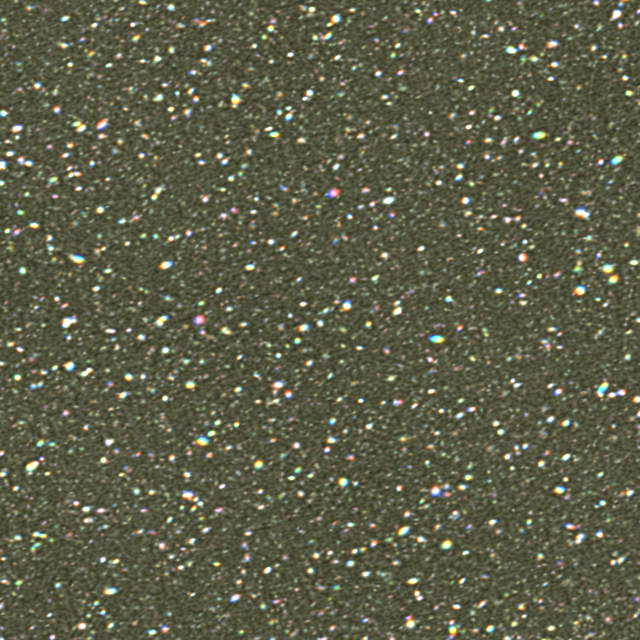
A Shadertoy shader for this texture:

```glsl
// Olive-grey glitter surface: fine grain scattered with tiny tinted sparkles.

const float TAU = 6.2832;
const vec3 OLIVE = vec3(0.314, 0.320, 0.232);
const vec3 GRAIN_TINT = vec3(1.0, 1.0, 0.95);
const float TILT = 0.3;

vec3 hash3(vec2 p) {
    vec3 q = fract(p.xyx * vec3(0.1031, 0.1030, 0.0973));
    q += dot(q, q.yxz + 33.33);
    return fract((q.xxy + q.yzz) * q.zyx);
}

mat2 rotation(float angle) {
    float c = cos(angle), s = sin(angle);
    return mat2(c, -s, s, c);
}

// Gradient noise, roughly -0.7 to 0.7
float cornerSlope(vec2 corner, vec2 offset) {
    float angle = TAU * hash3(corner).x;
    return dot(vec2(cos(angle), sin(angle)), offset);
}

float gradientNoise(vec2 p) {
    vec2 cell = floor(p), f = fract(p);
    vec2 u = f * f * f * (f * (f * 6.0 - 15.0) + 10.0);
    vec2 e = vec2(0.0, 1.0);
    float low = mix(cornerSlope(cell, f), cornerSlope(cell + e.yx, f - e.yx), u.x);
    float high = mix(cornerSlope(cell + e.xy, f - e.xy), cornerSlope(cell + e.yy, f - e.yy), u.x);
    return mix(low, high, u.y);
}

// Soft spot with a faint dark ring, as left by sharpening
float spot(vec2 p) {
    float d2 = dot(p, p);
    return 1.12 * exp(-d2) - 0.12 * exp(-0.35 * d2);
}

// Each colour channel is shifted a little, giving coloured rims
vec3 fringedSpot(vec2 p, vec2 shift) {
    return vec3(spot(p - shift), spot(p), spot(p + shift));
}

vec3 sparkleTint(float hue, float saturation) {
    return 1.0 + saturation * cos(TAU * (hue + vec3(0.0, 0.33, 0.67)));
}

// One scattered layer; power is the range of brightness, faint values most common
vec3 sparkles(vec2 uv, float cells, float density, float radius,
              vec2 power, float saturation, float fringe, float seed) {
    vec2 home = floor(uv * cells);
    vec3 light = vec3(0.0);
    for (int y = -1; y <= 1; y++) {
        for (int x = -1; x <= 1; x++) {
            vec2 cell = home + vec2(x, y);
            vec3 place = hash3(cell + seed);
            if (place.z > density) continue;
            vec3 look = hash3(cell + seed + 57.0);
            vec3 shape = hash3(cell + seed + 131.0);

            vec2 p = uv - (cell + place.xy) / cells;
            p = rotation(TILT + 0.9 * (shape.x - 0.5)) * p;
            float stretch = mix(1.0, 1.35, shape.y);
            p *= vec2(1.0 / stretch, stretch) / (radius * mix(0.8, 1.2, shape.z));

            float strength = mix(power.x, power.y, pow(look.x, 1.5));
            vec2 shift = fringe * (vec2(look.z, shape.x) - 0.5);
            vec3 tint = sparkleTint(look.y, saturation * look.z);
            light += strength * tint * fringedSpot(p, shift);
        }
    }
    return light;
}

void mainImage(out vec4 fragColor, in vec2 fragCoord) {
    vec2 uv = fragCoord / iResolution.y;

    // Matte ground: short tilted grain over a very weak broad shading
    vec2 grainUv = rotation(TILT) * uv * vec2(0.85, 1.15);
    float grain = 0.14 * gradientNoise(grainUv * 165.0 + 40.0)
                + 0.07 * gradientNoise(grainUv * 85.0 + 90.0);
    float shading = 0.02 * gradientNoise(uv * 3.0 + 7.0);
    vec3 color = OLIVE + (grain + shading) * GRAIN_TINT;

    // Dim flecks, clear sparkles, and a few dazzling flakes
    color += sparkles(uv, 110.0, 0.50, 0.0031, vec2(0.06, 0.36), 0.30, 0.3, 11.0);
    color += sparkles(uv, 52.0, 0.27, 0.0040, vec2(0.35, 1.25), 0.42, 0.6, 223.0);
    color += sparkles(uv, 20.0, 0.14, 0.0054, vec2(1.10, 1.80), 0.60, 0.9, 417.0);

    fragColor = vec4(clamp(color, 0.0, 1.0), 1.0);
}
```
